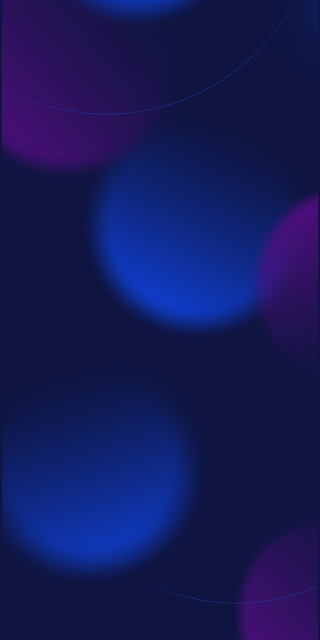
A WebGL 1 fragment shader for this background:

```glsl
precision highp float;
// Soft blue and violet orbs with two hairline arcs on a deep navy background.
uniform vec2 u_resolution;

const vec3 NAVY = vec3(0.06, 0.08, 0.255);
const vec3 BLUE = vec3(0.06, 0.25, 0.83);
const vec3 VIOLET = vec3(0.31, 0.055, 0.49);
const vec3 LINE = vec3(0.10, 0.25, 0.68);

// Blurred disc whose opacity rises along the direction "lit".
float orb(vec2 p, vec2 center, float radius, float blur, vec2 lit) {
  vec2 d = p - center;
  float disc = 1.0 - smoothstep(radius - blur, radius + blur, length(d));
  float along = dot(d, normalize(lit)) / radius;
  return disc * pow(clamp(0.5 + 0.5 * along, 0.0, 1.0), 1.3);
}

// Thin antialiased circle outline.
float ring(vec2 p, vec2 center, float radius, float halfWidth, float pixel) {
  float d = abs(length(p - center) - radius);
  return 1.0 - smoothstep(halfWidth - 0.5 * pixel, halfWidth + 0.5 * pixel, d);
}

void main() {
  // Canvas is 1 wide and 2 tall.
  vec2 p = gl_FragCoord.xy / u_resolution * vec2(1.0, 2.0);
  float pixel = 1.0 / u_resolution.x;
  vec3 color = NAVY;

  // Upper orbs and the faint corner glow
  color = mix(color, VIOLET, 0.95 * orb(p, vec2(0.214, 1.797), 0.322, 0.045, vec2(-0.75, -0.65)));
  color = mix(color, BLUE, 0.9 * orb(p, vec2(0.430, 2.268), 0.300, 0.060, vec2(0.0, -1.0)));
  vec2 corner = (p - vec2(1.03, 1.97)) / vec2(0.09, 0.12);
  color = mix(color, BLUE, 0.16 * exp(-dot(corner, corner)));

  // Middle pair
  color = mix(color, BLUE, orb(p, vec2(0.617, 1.302), 0.313, 0.055, vec2(-0.42, -0.9)));
  color = mix(color, VIOLET, orb(p, vec2(1.102, 1.109), 0.300, 0.028, vec2(-0.28, 0.95)));

  // Lower pair
  color = mix(color, BLUE, 0.92 * orb(p, vec2(0.279, 0.542), 0.307, 0.070, vec2(0.28, -0.95)));
  color = mix(color, VIOLET, 0.95 * orb(p, vec2(1.042, 0.086), 0.292, 0.028, vec2(-0.75, -0.65)));

  // Hairline arcs, each fading toward its ends
  float upperArc = ring(p, vec2(0.333, 2.307), 0.664, 0.0013, pixel);
  upperArc *= smoothstep(-0.15, 0.30, p.x) * (1.0 - smoothstep(0.6, 1.0, p.x) * 0.6);
  float lowerArc = ring(p, vec2(0.740, 0.740), 0.625, 0.0013, pixel);
  lowerArc *= smoothstep(0.36, 0.65, p.x) * (1.0 - smoothstep(0.2, 0.35, p.y));
  color = mix(color, LINE, 0.55 * (upperArc + lowerArc));

  // Narrow navy margins on both sides
  float inset = 0.5 - abs(p.x - 0.5);
  color = mix(NAVY, color, smoothstep(0.003, 0.008, inset));

  gl_FragColor = vec4(color, 1.0);
}
```
